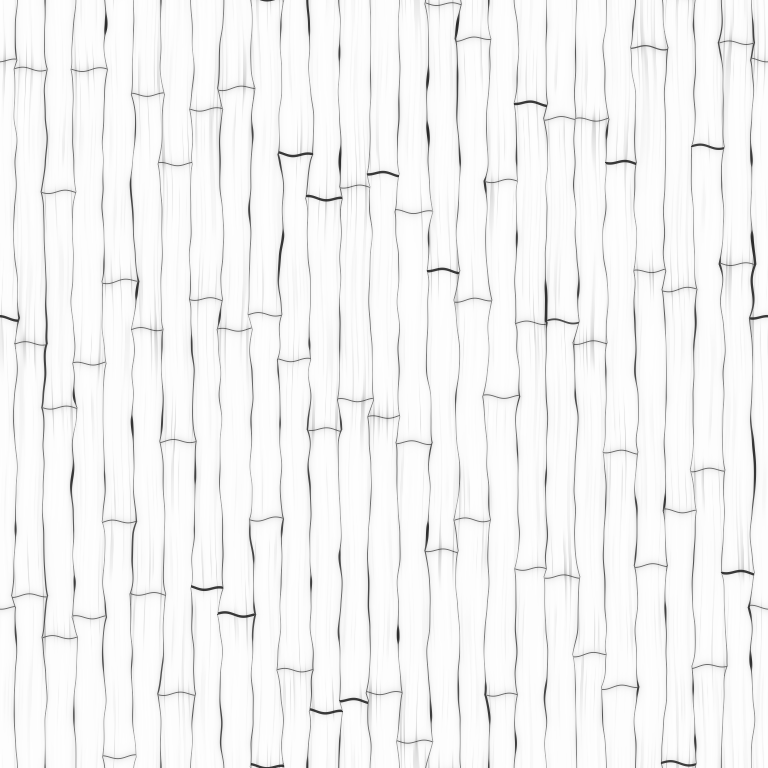
A WebGL 2 fragment shader for this texture map:

```glsl
#version 300 es
precision highp float;
// Pale bamboo wall: 26 upright canes in ink line, each split by three staggered nodes.

uniform vec2 u_resolution;
out vec4 outColor;

const float CANES = 26.0;
const float NODES = 3.0;

float hash(vec2 p) {
    vec3 q = fract(vec3(p.xyx) * 0.1031);
    q += dot(q, q.yzx + 33.33);
    return fract((q.x + q.y) * q.z);
}

// Smooth noise along a cane, repeating after "period" cells.
float lineNoise(float row, float y, float period) {
    float t = y * period;
    float i = floor(t), f = fract(t);
    f = f * f * (3.0 - 2.0 * f);
    return mix(hash(vec2(row, mod(i, period))), hash(vec2(row, mod(i + 1.0, period))), f);
}

// Signed height above the nearest node of a cane, and that node's random value.
vec2 nearestNode(float cane, float y) {
    cane = mod(cane, CANES);
    vec2 nearest = vec2(1.0, 0.0);
    for (float j = 0.0; j < NODES; j++) {
        float jitter = 0.35 * (hash(vec2(cane + 41.0, j + 7.0)) - 0.5);
        float dy = y - (j + hash(vec2(cane + 3.0, 19.0)) + jitter) / NODES;
        dy -= floor(dy + 0.5);
        if (abs(dy) < abs(nearest.x)) nearest = vec2(dy, hash(vec2(cane + 73.0, j + 31.0)));
    }
    return nearest;
}

// Sideways drift of a seam, with canes flaring out at their nodes.
float seamOffset(float seam, float y) {
    float k = mod(seam, CANES);
    float drift = 0.15 * (lineNoise(k + 101.0, y, 13.0) - 0.5)
                + 0.10 * (lineNoise(k + 151.0, y, 33.0) - 0.5);
    float flareLeft = exp(-abs(nearestNode(seam - 1.0, y).x) * 75.0);
    float flareRight = exp(-abs(nearestNode(seam, y).x) * 75.0);
    return drift + 0.09 * (flareLeft - flareRight);
}

float stroke(float dist, float halfWidth, float pixel) {
    return clamp((halfWidth - abs(dist)) / pixel + 0.5, 0.0, 1.0);
}

void main() {
    vec2 uv = gl_FragCoord.xy / u_resolution;
    float y = uv.y;
    float u = uv.x * CANES - 0.5;
    vec2 pixel = vec2(CANES, 1.0) / u_resolution;

    // Seam: hairline that swells into dark dabs
    float seam = floor(u + 0.5);
    float k = mod(seam, CANES);
    float d = u - seam - seamOffset(seam, y);
    float cane = d > 0.0 ? seam : seam - 1.0;
    float caneId = mod(cane, CANES);
    float pressure = lineNoise(k + 211.0, y, 29.0);
    float dab = smoothstep(0.7, 1.0, pressure) * lineNoise(k + 257.0, y, 7.0);
    float seamInk = stroke(d, 0.011 + 0.006 * pressure + 0.036 * dab, pixel.x)
                  * (0.35 + 0.4 * pressure + 0.2 * dab);
    float seamShade = exp(-abs(d) * 14.0) * (0.03 + 0.12 * pressure * pressure);

    // Node: slightly bowed cross line, now and then a heavy one
    float across = u - cane;
    vec2 node = nearestNode(cane, y);
    float bow = 0.0022 * sin(across * 5.5 + node.y * 40.0) + 0.005 * (node.y - 0.5) * (across - 0.5);
    float dy = node.x + bow;
    float heavy = smoothstep(0.84, 0.88, node.y);
    float nodeInk = stroke(dy, mix(0.0006, 0.0016, heavy), pixel.y) * mix(0.62, 0.85, heavy);
    float nodeShade = 0.09 * exp(-abs(dy) * 260.0);

    // Grain: faint upright streaks, stronger close to nodes
    float slant = across * 17.0 + 0.8 * sin(y * 25.0 + caneId);
    float cell = floor(slant);
    float strand = mix(lineNoise(caneId * 23.0 + cell + 307.0, y, 11.0),
                       lineNoise(caneId * 23.0 + cell + 308.0, y, 11.0),
                       smoothstep(0.0, 1.0, fract(slant)));
    float nearNode = exp(-abs(dy) * 28.0);
    float grain = 0.012 * strand + smoothstep(0.66, 0.95, strand) * (0.015 + 0.16 * nearNode);

    float ink = max(seamInk, nodeInk);
    float paper = 0.998 - seamShade - nodeShade - grain;
    outColor = vec4(vec3(mix(paper, 0.1, ink)), 1.0);
}
```
